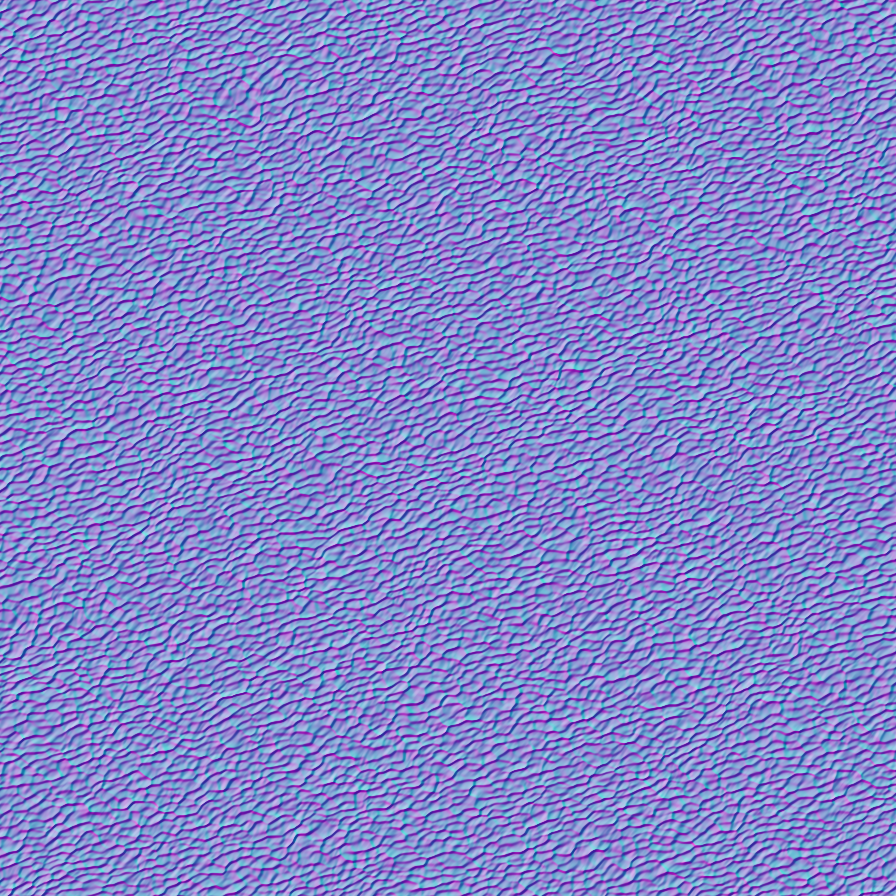
This texture map is drawn by a WebGL 2 fragment shader. Its source:

```glsl
#version 300 es
precision highp float;
// Normal map of fine leather: small slanted grains split by steep, wavy creases.

uniform vec2 u_resolution;
out vec4 fragColor;

const vec2  GRAINS        = vec2(76.0, 124.0);  // grains across and up the canvas
const float GRAIN_ANGLE   = 0.24;               // tilt of the rows, radians
const float JITTER        = 0.74;               // irregularity of grain centres
const float CREASE_SHARP  = 7.0;                // higher gives narrower creases
const vec2  OVERLAP_TILT  = vec2(-0.22, 0.48);  // rise of each grain to its upper left
const float DOME          = 0.30;               // roundness of each grain
const float SIDE_TILT     = 0.75;               // random sideways lean
const float HEIGHT_SPREAD = 0.16;               // random grain height
const vec2  STREAKS       = vec2(130.0, 270.0); // fine wrinkles along and across
const float STREAK_ANGLE  = 0.85;
const float STREAK_HEIGHT = 0.20;
const float SAMPLE_STEP   = 0.0009;             // half the slope sampling distance
const float BLUE_LEVEL    = 0.79;
const vec2  BLUE_SHADE    = vec2(0.26, 0.27);   // blue lost on crease walls

// Integer hash: two random values per lattice point.
vec2 hash2(vec2 cell) {
    uvec2 v = uvec2(ivec2(cell)) * 1664525u + 1013904223u;
    v.x += v.y * 1664525u;
    v.y += v.x * 1664525u;
    v ^= v >> 16u;
    v.x += v.y * 1664525u;
    v.y += v.x * 1664525u;
    v ^= v >> 16u;
    return vec2(v & 0xffffu) / 65535.0;
}

// Smooth value noise, two channels.
vec2 noise2(vec2 p) {
    vec2 i = floor(p);
    vec2 f = p - i;
    f = f * f * (3.0 - 2.0 * f);
    vec2 low  = mix(hash2(i), hash2(i + vec2(1.0, 0.0)), f.x);
    vec2 high = mix(hash2(i + vec2(0.0, 1.0)), hash2(i + 1.0), f.x);
    return mix(low, high, f.y);
}

// Coordinates along and across a direction.
vec2 alignTo(vec2 p, float angle) {
    float c = cos(angle), s = sin(angle);
    return vec2(c * p.x + s * p.y, c * p.y - s * p.x);
}

// Overlapping domed grains, blended softly between neighbours.
float grainHeight(vec2 q) {
    float baseRow = floor(q.y);
    float total = 0.0, weights = 0.0;
    for (int j = -1; j <= 1; j++) {
        float row = baseRow + float(j);
        float shift = 0.5 * mod(row, 2.0);
        float baseColumn = floor(q.x - shift);
        for (int i = -1; i <= 1; i++) {
            vec2 cell = vec2(baseColumn + float(i), row);
            vec2 centre = cell + vec2(shift, 0.0) + 0.5 + JITTER * (hash2(cell) - 0.5);
            vec2 d = q - centre;
            vec2 vary = hash2(cell + 517.0) - 0.5;
            float dist2 = dot(d, d);
            float height = dot(OVERLAP_TILT, d) + SIDE_TILT * vary.x * d.x
                         + HEIGHT_SPREAD * vary.y - DOME * dist2;
            float weight = exp(-CREASE_SHARP * dist2);
            total += weight * height;
            weights += weight;
        }
    }
    return total / weights;
}

// Leather relief in canvas units.
float relief(vec2 p) {
    vec2 warped = p + 0.009 * (noise2(p * 14.0) - 0.5)
                    + 0.004 * (noise2(p * 60.0 + 31.0) - 0.5);
    float grain = grainHeight(alignTo(warped, GRAIN_ANGLE) * GRAINS);
    float streak = noise2(alignTo(warped, STREAK_ANGLE) * STREAKS).x;
    return (grain + STREAK_HEIGHT * streak) / GRAINS.y;
}

void main() {
    vec2 p = gl_FragCoord.xy / min(u_resolution.x, u_resolution.y);

    // Slope by central differences
    vec2 e = vec2(SAMPLE_STEP, 0.0);
    vec2 slope = vec2(relief(p + e.xy) - relief(p - e.xy),
                      relief(p + e.yx) - relief(p - e.yx)) / (2.0 * SAMPLE_STEP);

    // Encode the normal with green pointing down
    vec2 tilt = vec2(-slope.x, slope.y) * inversesqrt(1.0 + dot(slope, slope));
    vec2 redGreen = 0.5 + 0.5 * tilt;
    float blue = BLUE_LEVEL + dot(BLUE_SHADE, redGreen - 0.5);
    fragColor = vec4(clamp(vec3(redGreen, blue), 0.0, 1.0), 1.0);
}
```
